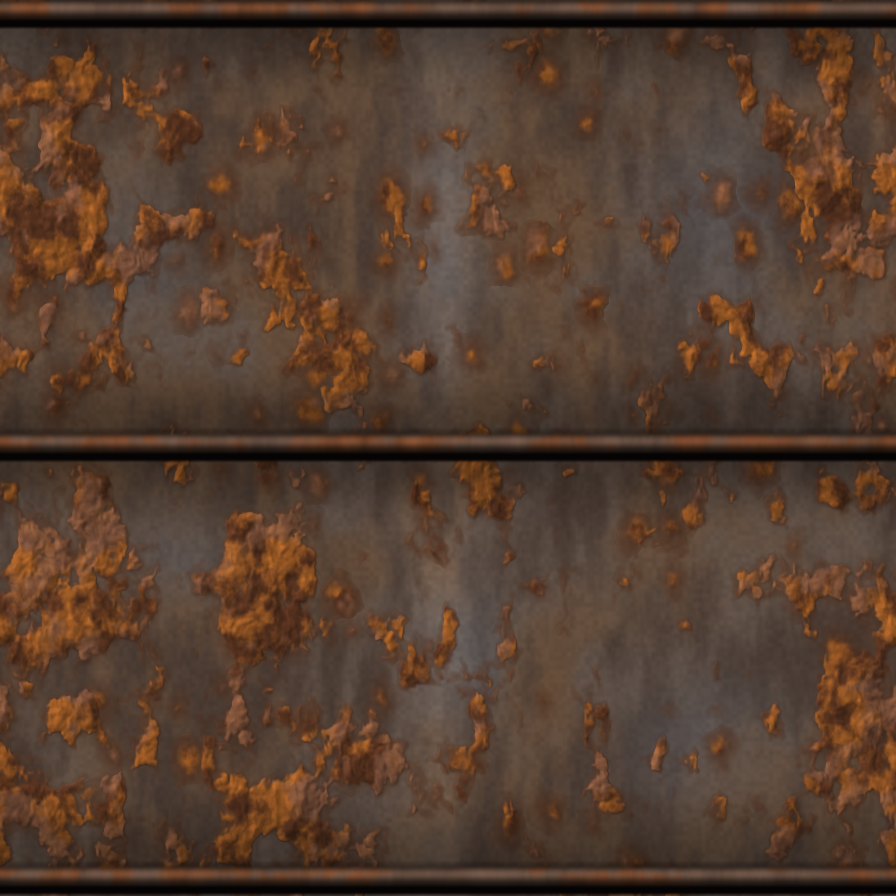
Reproduce this texture procedurally as a WebGL 2 fragment shader.

```glsl
#version 300 es
precision highp float;
// Two rusted steel panels, stacked, each with a rounded bead and a black seam below.

#define PITCH 0.4835      // seam to seam
#define SEAM_Y 0.0065     // height of the lowest seam
#define SEAM_HALF 0.003
#define BEAD_TOP 0.0265   // bead height above its seam
#define RUST_LEVEL 0.70   // higher means less rust
#define RUST_GAIN 0.235   // extra rust inside the patches
#define WARP 0.022
#define RELIEF 3.2
#define GRAIN 0.11
#define SHEEN_X 0.49

uniform vec2 u_resolution;
out vec4 outColor;

const vec3 METAL_DARK = vec3(0.27, 0.215, 0.185);
const vec3 METAL_BROWN = vec3(0.375, 0.285, 0.215);
const vec3 METAL_GREY = vec3(0.36, 0.305, 0.27);
const vec3 STEEL_BLUE = vec3(0.32, 0.315, 0.33);
const vec3 RUST_DARK = vec3(0.29, 0.165, 0.10);
const vec3 RUST_ORANGE = vec3(0.54, 0.31, 0.125);
const vec3 RUST_SCALE = vec3(0.46, 0.31, 0.235);
const vec3 SEAM_BLACK = vec3(0.02, 0.013, 0.01);

// Soft patches: centre, radii
const vec4 RUST_PATCH[11] = vec4[](
  vec4(0.04, 0.78, 0.15, 0.23), vec4(0.30, 0.67, 0.10, 0.10), vec4(0.17, 0.87, 0.08, 0.08),
  vec4(0.95, 0.79, 0.08, 0.16), vec4(0.535, 0.43, 0.06, 0.08), vec4(0.78, 0.43, 0.04, 0.07),
  vec4(0.05, 0.28, 0.09, 0.20), vec4(0.28, 0.37, 0.07, 0.12), vec4(0.33, 0.12, 0.10, 0.09),
  vec4(0.95, 0.24, 0.06, 0.14), vec4(0.69, 0.28, 0.04, 0.04));
const vec4 BLUE_PATCH[6] = vec4[](
  vec4(0.50, 0.73, 0.04, 0.10), vec4(0.15, 0.69, 0.05, 0.07), vec4(0.80, 0.76, 0.07, 0.11),
  vec4(0.18, 0.39, 0.06, 0.05), vec4(0.79, 0.16, 0.09, 0.08), vec4(0.53, 0.28, 0.04, 0.07));

float hash(vec2 p) {
  vec3 q = fract(p.xyx * 0.1031);
  q += dot(q, q.yzx + 33.33);
  return fract((q.x + q.y) * q.z);
}

// Lattice noise that wraps in x after period cells
float noise(vec2 p, float period) {
  vec2 i = floor(p), f = fract(p);
  f = f * f * (3.0 - 2.0 * f);
  float x0 = mod(i.x, period), x1 = mod(i.x + 1.0, period);
  return mix(mix(hash(vec2(x0, i.y)), hash(vec2(x1, i.y)), f.x),
             mix(hash(vec2(x0, i.y + 1.0)), hash(vec2(x1, i.y + 1.0)), f.x), f.y);
}

float fbm(vec2 p, vec2 freq) {
  float sum = 0.0, amp = 0.52;
  for (int i = 0; i < 4; i++) {
    sum += amp * noise(p * freq + float(i) * 17.0, freq.x);
    freq *= 2.0;
    amp *= 0.52;
  }
  return sum / 1.004;
}

// Cellular noise: distance to the nearest point, and its random id
vec2 cells(vec2 p, vec2 freq) {
  vec2 g = p * freq, i = floor(g), best = vec2(9.0, 0.0);
  for (int k = 0; k < 9; k++) {
    vec2 c = i + vec2(k % 3 - 1, k / 3 - 1);
    vec2 id = vec2(mod(c.x, freq.x), c.y);
    float d = length(c + 0.2 + 0.6 * vec2(hash(id + 5.3), hash(id + 91.7)) - g);
    if (d < best.x) best = vec2(d, hash(id + 43.1));
  }
  return best;
}

float blob(vec2 p, vec4 area) {
  vec2 d = p - area.xy;
  d.x -= round(d.x);
  d /= area.zw;
  return exp(-dot(d, d));
}

// Positive where rust covers the steel
float rustHeight(vec2 p) {
  vec2 w = p + WARP * (vec2(fbm(p, vec2(34)), fbm(p + 0.37, vec2(34))) - 0.5);
  float cover = 0.0;
  for (int i = 0; i < 11; i++) cover = max(cover, blob(p, RUST_PATCH[i]));
  vec2 spot = cells(w, vec2(22, 16));
  float field = fbm(w, vec2(30, 20)) + RUST_GAIN * cover - RUST_LEVEL;
  field += 0.14 * (fbm(p, vec2(9, 6)) - 0.5);
  return max(field, 0.3 * (1.1 * (spot.y - 0.72) - spot.x));
}

void main() {
  vec2 p = gl_FragCoord.xy / u_resolution;
  float px = 1.0 / u_resolution.y;
  float v = mod(p.y - SEAM_Y, PITCH);
  float t = clamp((v - BEAD_TOP) / (PITCH - BEAD_TOP), 0.0, 1.0);

  // Bare steel: mottling, drips, blue patches, upright sheen
  float mottle = fbm(p, vec2(11, 8));
  float drip = fbm(p, vec2(54, 14));
  float tint = smoothstep(0.38, 0.68, fbm(p + 0.51, vec2(9, 8)));
  vec3 color = mix(METAL_BROWN, METAL_GREY, tint);
  color = mix(color, METAL_DARK, smoothstep(0.38, 0.74, 0.6 * mottle + 0.4 * drip));
  float blue = 0.0;
  for (int i = 0; i < 6; i++) blue = max(blue, blob(p, BLUE_PATCH[i]));
  color = mix(color, STEEL_BLUE, blue * (0.25 + 0.6 * mottle));
  float sx = (p.x - SHEEN_X) / 0.045;
  float sheen = exp(-sx * sx) * (1.0 - 0.6 * smoothstep(0.52, 0.54, p.x));
  color += 0.08 * sheen * (0.3 + 2.4 * t * (1.0 - t));

  // Rust: stained halo, orange crust, pale scales, light from the upper left
  float h = rustHeight(p);
  float slope = h - rustHeight(p + vec2(-0.0025, 0.0025));
  vec3 rust = mix(RUST_DARK, RUST_ORANGE, smoothstep(0.33, 0.66, fbm(p, vec2(52, 40))));
  rust = mix(rust, RUST_SCALE, 0.75 * smoothstep(0.48, 0.66, fbm(p + 0.63, vec2(28, 22))));
  rust *= 1.12 - 0.28 * cells(p, vec2(84, 70)).x;
  color = mix(color, RUST_DARK, 0.5 * smoothstep(-0.12, 0.0, h));
  color = mix(color, rust, 0.94 * smoothstep(-0.025, 0.045, h));
  color *= 1.0 + clamp(RELIEF * slope, -0.22, 0.22) * smoothstep(-0.08, 0.02, h);
  color *= 1.0 + GRAIN * (noise(p * 200.0, 200.0) - 0.5);

  // Panel shading toward its upper and lower ends
  color *= mix(0.76, 1.05, smoothstep(0.0, 0.22, t) * smoothstep(1.0, 0.8, t));

  // Rounded bead with a worn highlight
  float crown = (v - 0.018) / 0.0075;
  float wear = fbm(p, vec2(30, 24));
  vec3 bead = mix(vec3(0.39, 0.30, 0.25), vec3(0.45, 0.27, 0.17), smoothstep(0.42, 0.72, wear));
  bead *= (0.22 + 0.85 * exp(-crown * crown)) * (0.8 + 0.4 * drip);
  color *= 1.0 - 0.2 * smoothstep(0.006, 0.0, abs(v - BEAD_TOP - 0.002));
  color = mix(bead, color, smoothstep(-0.003 - px, 0.002 + px, v - BEAD_TOP));

  // Black seam
  float seam = min(v, PITCH - v);
  color = mix(SEAM_BLACK, color, smoothstep(SEAM_HALF - px, SEAM_HALF + 0.003 + px, seam));
  outColor = vec4(color, 1.0);
}
```
